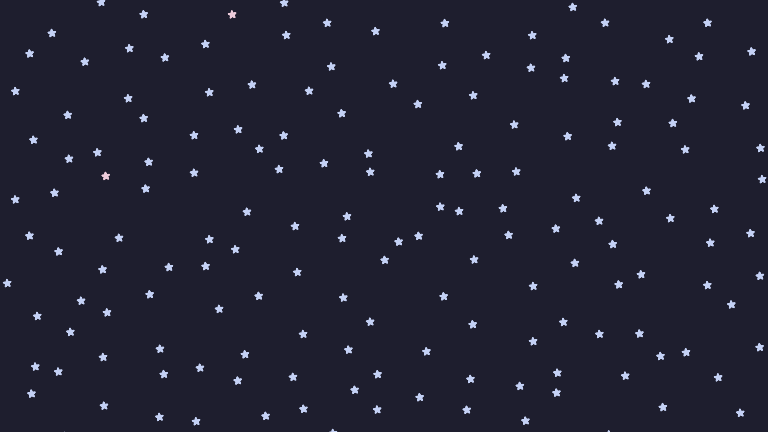
A Shadertoy shader for this pattern:

```glsl
vec2 hash22(vec2 p) {
    vec3 q = fract(vec3(p.xyx) * vec3(0.1031, 0.1030, 0.0973));
    q += dot(q, q.yzx + 33.33);
    return fract((q.xx + q.yz) * q.zy);
}

// Approximate distance to a soft five-pointed star, one point near the top
float roundedStar(vec2 p) {
    float angle = atan(p.x, p.y) + 0.12;
    return length(p) - (0.0083 + 0.0021 * cos(5.0 * angle));
}

void mainImage(out vec4 fragColor, in vec2 fragCoord) {
    const float rows = 9.55;
    const vec3 night = vec3(0.118, 0.118, 0.180);
    const vec3 paleBlue = vec3(0.77, 0.82, 0.96);
    const vec3 palePink = vec3(0.93, 0.80, 0.86);

    // Square cells, every other column shifted by half a cell
    vec2 grid = fragCoord / iResolution.y * rows;
    grid.y += 0.5 * mod(floor(grid.x), 2.0);
    vec2 cell = floor(grid);

    // One star per cell, kept clear of the cell border
    vec2 center = mix(vec2(0.12), vec2(0.88), hash22(cell + 17.0));
    float dist = roundedStar((fract(grid) - center) / rows);

    // A few stars carry a pink tint
    float isPink = step(0.98, hash22(cell + 71.0).x);
    vec3 starColor = mix(paleBlue, palePink, isPink);

    float edge = 0.6 / iResolution.y;
    float coverage = 1.0 - smoothstep(-edge, edge, dist);
    fragColor = vec4(mix(night, starColor, coverage), 1.0);
}
```
